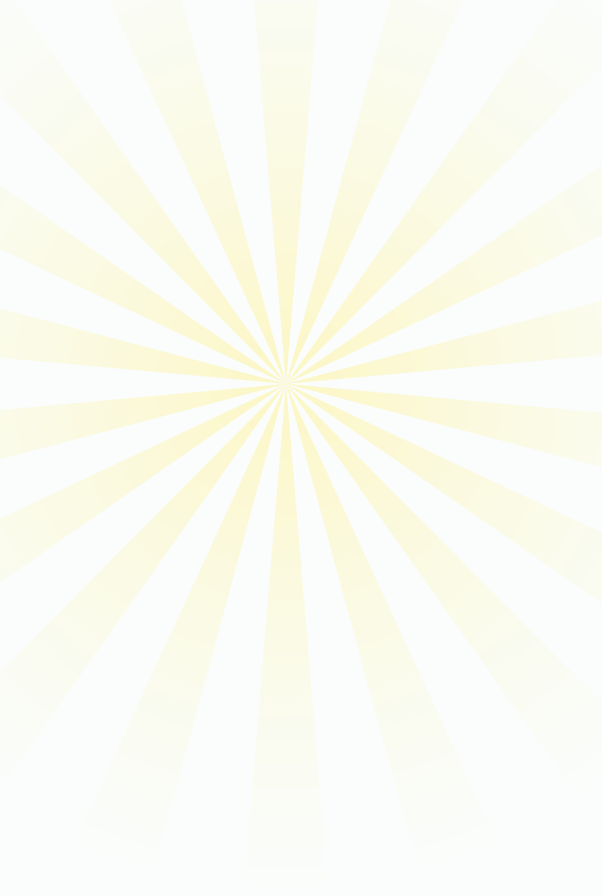
Write a Shadertoy shader that draws this background.

```glsl
// A pale sunburst: evenly spaced yellow rays spread from a point above
// the middle and fade into a cool white ground. The angle is folded into
// one repeated wedge, and the colour falls off with distance.

const float TAU = 6.2831853;
const vec2 CENTER = vec2(0.475, 0.5716);   // fraction of the canvas
const float RAY_COUNT = 18.0;
const float RAY_FILL = 0.477;              // lit share of each wedge
const float FADE_RADIUS = 0.60;            // in canvas heights
const float FADE_POWER = 1.5;
const float HALO_RADIUS = 0.360;
const float HALO_WIDTH = 0.004;
const float HALO_STRENGTH = 0.07;
const vec3 GROUND = vec3(0.980, 0.991, 0.986);
const vec3 RAY_CORE = vec3(0.990, 0.966, 0.765);

// Smooth coverage of the rays; 0 between them, 1 inside.
float rayCoverage(vec2 p, float pixel) {
    float wedge = TAU / RAY_COUNT;
    float angle = atan(p.x, p.y);
    float offset = abs(mod(angle + 0.5 * wedge, wedge) - 0.5 * wedge);
    float edge = length(p) * sin(0.5 * wedge * RAY_FILL - offset);
    return clamp(0.5 + edge / pixel, 0.0, 1.0);
}

// Strength of the yellow by distance, with a faint paler ring.
float rayStrength(float radius) {
    float fade = pow(max(1.0 - radius / FADE_RADIUS, 0.0), FADE_POWER);
    float ring = (radius - HALO_RADIUS) / HALO_WIDTH;
    return fade * (1.0 - HALO_STRENGTH * exp(-ring * ring));
}

void mainImage(out vec4 fragColor, in vec2 fragCoord) {
    vec2 p = (fragCoord - CENTER * iResolution.xy) / iResolution.y;
    float pixel = 1.0 / iResolution.y;

    float amount = rayCoverage(p, pixel) * rayStrength(length(p));
    fragColor = vec4(mix(GROUND, RAY_CORE, amount), 1.0);
}
```
